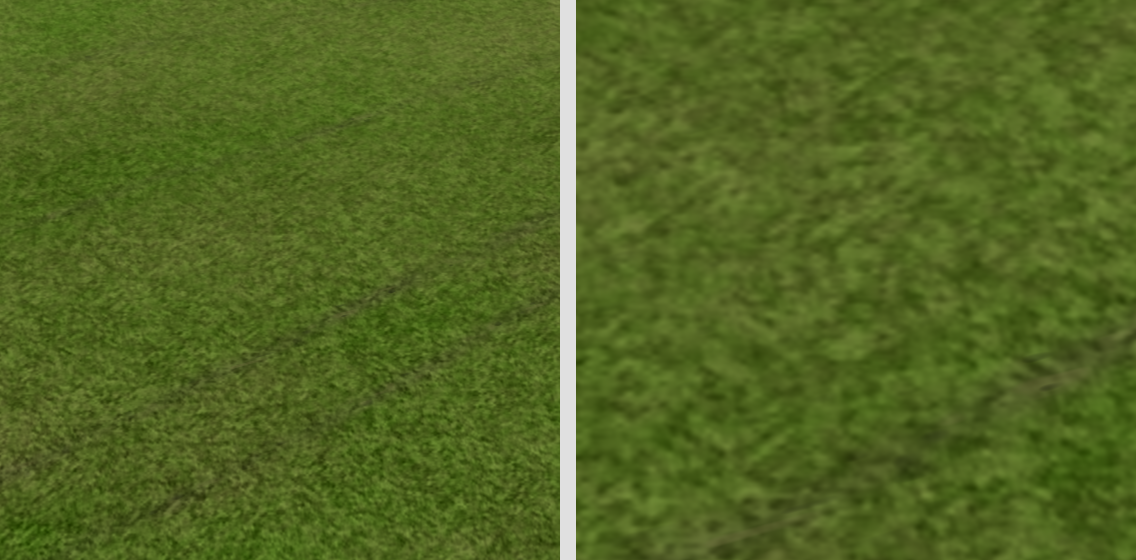
Left: the whole. Right: its middle third, enlarged.
A WebGL 2 fragment shader for this texture:

```glsl
#version 300 es
precision highp float;

#define GRAIN_FREQ 124.0
#define DEPTH_SQUEEZE 0.5
#define GRAIN_CONTRAST 0.285
#define PATCH_CONTRAST 0.075
#define TRACK_STRENGTH 0.8
#define GRASS vec3(0.312, 0.394, 0.124)
#define LIGHT_AXIS vec3(0.92, 1.0, 0.66)
#define DRY_AXIS vec3(0.10, 0.01, 0.09)
#define SOIL vec3(0.290, 0.325, 0.145)
#define STRAW vec3(0.44, 0.44, 0.25)

uniform vec2 u_resolution;
out vec4 fragColor;

// Integer hash of a lattice cell, 0 to 1
float hash(ivec2 cell) {
    uvec2 q = uvec2(cell) * uvec2(1597u, 3813u);
    uint h = (q.x ^ (q.y << 7)) * 747796u + 28913u;
    h = (h ^ (h >> 15)) * 739397u;
    h = (h ^ (h >> 13)) * 974711u;
    h ^= h >> 16;
    return float(h & 65535u) / 65535.0;
}

float noise(vec2 p) {
    ivec2 i = ivec2(floor(p));
    vec2 f = fract(p);
    f = f * f * (3.0 - 2.0 * f);
    float low = mix(hash(i), hash(i + ivec2(1, 0)), f.x);
    float high = mix(hash(i + ivec2(0, 1)), hash(i + ivec2(1, 1)), f.x);
    return mix(low, high, f.y);
}

mat2 rotation(float angle) {
    float c = cos(angle), s = sin(angle);
    return mat2(c, s, -s, c);
}

float fbm(vec2 p) {
    float sum = 0.0, weight = 0.5;
    for (int i = 0; i < 4; i++) {
        sum += weight * noise(p);
        p = rotation(0.6) * p * 2.03 + 17.3;
        weight *= 0.5;
    }
    return sum / 0.9375;
}

// Compact tufts leaning slightly along one direction
float tufts(vec2 p, float lean) {
    vec2 q = rotation(lean) * p;
    return 0.66 * noise(q * vec2(0.82, 1.12))
         + 0.34 * noise(rotation(0.8) * q * vec2(1.5, 1.8) + 41.7);
}

// Worn line across the lawn: start height, slope, bend, half width
float track(vec2 uv, vec4 shape) {
    float wobble = 0.016 * (noise(uv * 9.0 + shape.x * 50.0) - 0.5);
    float d = uv.y - shape.x - uv.x * (shape.y + shape.z * uv.x) + wobble;
    float wear = smoothstep(0.25, 0.75, noise(uv * vec2(8.0, 5.0) + shape.x * 90.0));
    return exp(-d * d / (shape.w * shape.w)) * (0.4 + 0.6 * wear);
}

void main() {
    vec2 uv = gl_FragCoord.xy / u_resolution.y;

    // Ground coordinates: grains shrink and flatten with distance
    float depth = uv.y * (1.0 + DEPTH_SQUEEZE * uv.y);
    vec2 ground = vec2((uv.x - 0.5) * (1.0 + 0.15 * uv.y), depth) * GRAIN_FREQ;

    // Grass grain, leaning both ways
    float lean = smoothstep(0.3, 0.7, noise(ground * 0.17 + 5.0));
    float grain = mix(tufts(ground, -0.8), tufts(ground + 63.0, 0.6), lean) - 0.5;
    float clump = noise(rotation(0.3) * ground * vec2(0.28, 0.42) + 9.0) - 0.5;
    float tint = noise(rotation(0.9) * ground * 0.55 + 87.0) - 0.5;

    // Broad patches drawn out along the slope of the ground
    vec2 slope = rotation(-0.35) * uv;
    float dry = fbm(slope * vec2(2.5, 7.0) + 3.0) - 0.5;
    float shade = fbm(slope * vec2(3.0, 8.0) + 31.0) - 0.5;

    float contrast = GRAIN_CONTRAST * mix(1.15, 0.6, smoothstep(0.1, 1.0, uv.y));
    float light = contrast * (grain + 0.2 * clump) + PATCH_CONTRAST * shade;
    light += 0.032 * smoothstep(0.65, 1.0, uv.y) - 0.012 * smoothstep(0.4, 0.0, uv.y);
    vec3 color = GRASS + LIGHT_AXIS * light;
    color += DRY_AXIS * (1.15 * dry + 0.4 * tint);

    // Worn tracks: dull soil with scattered straw
    float worn = track(uv, vec4(0.15, 0.47, 0.0, 0.017));
    worn = max(worn, track(uv, vec4(-0.04, 0.45, 0.07, 0.018)));
    worn = max(worn, 0.7 * track(uv, vec4(0.59, 0.31, 0.0, 0.009)));
    worn = max(worn, 0.4 * track(uv, vec4(0.87, 0.18, 0.0, 0.010)));
    vec3 soil = SOIL + LIGHT_AXIS * light;
    color = mix(color, soil, TRACK_STRENGTH * worn);

    vec2 fleck = rotation(-0.35) * ground;
    float straw = smoothstep(0.66, 0.95, noise(fleck * vec2(0.28, 0.75) + 12.0));
    color = mix(color, STRAW + 0.3 * light, straw * (0.03 + 0.45 * worn));

    // Sparse dark hollows
    float hollow = smoothstep(0.8, 0.98, noise(fleck * vec2(0.3, 0.6) + 140.0));
    color *= 1.0 - hollow * (0.06 + 0.3 * worn);

    fragColor = vec4(clamp(color, 0.0, 1.0), 1.0);
}
```
